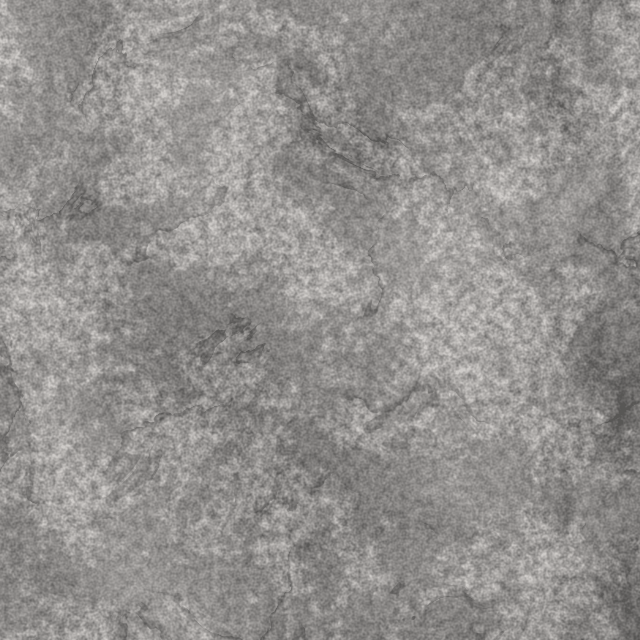
A Shadertoy shader for this texture:

```glsl
// Weathered grey stone: cloudy tones, ragged pale crust, broken dark veins and fine grain.

const float BASE_TONE      = 0.565;
const vec3  WARM_TINT      = vec3(1.016, 1.0, 0.986);
const float CLOUD_SCALE    = 2.2;
const float CLOUD_DEPTH    = 0.16;
const float CRUST_SCALE    = 5.5;
const float CRUST_DEPTH    = 0.085;
const float VEIN_SCALE     = 2.7;
const float VEIN_DEPTH     = 0.13;
const float VEIN_FADE      = 0.10;
const float STREAK_DEPTH   = 0.12;
const float SPECKLE_SCALE  = 58.0;
const float SPECKLE_DEPTH  = 0.15;
const float GRAIN_SCALE    = 235.0;
const float GRAIN_DEPTH    = 0.10;
const float DIAGONAL_SHADE = 0.05;
const vec2  TONE_LIMITS    = vec2(0.34, 0.80);
const mat2  OCTAVE_TURN    = mat2(0.8, 0.6, -0.6, 0.8);

float hash(vec2 cell) {
    vec3 q = fract(cell.xyx * 0.1031);
    q += dot(q, q.yzx + 33.33);
    return fract((q.x + q.y) * q.z);
}

// Contribution of one lattice corner with a random unit gradient
float corner(vec2 cell, vec2 offset) {
    float angle = 6.2832 * hash(cell);
    return dot(vec2(cos(angle), sin(angle)), offset);
}

float gradientNoise(vec2 p) {
    vec2 cell = floor(p), f = fract(p), e = vec2(1.0, 0.0);
    vec2 w = f * f * f * (f * (f * 6.0 - 15.0) + 10.0);
    float low  = mix(corner(cell, f), corner(cell + e, f - e), w.x);
    float high = mix(corner(cell + e.yx, f - e.yx), corner(cell + 1.0, f - 1.0), w.x);
    return mix(low, high, w.y);
}

float fbm(vec2 p, int octaves, float gain) {
    float sum = 0.0, amplitude = 1.0;
    for (int i = 0; i < octaves; i++) {
        sum += amplitude * gradientNoise(p);
        amplitude *= gain;
        p = OCTAVE_TURN * p * 2.0 + 17.3;
    }
    return sum;
}

// Vein with one crisp ragged edge that fades out on the other side
float vein(vec2 p, float seed) {
    float field = fbm(p * VEIN_SCALE + seed, 7, 0.56);
    float band = smoothstep(0.0, 0.025, field) * (1.0 - smoothstep(0.02, VEIN_FADE, field));
    float gaps = smoothstep(0.0, 0.25, fbm(p * 4.5 + seed * 1.7, 5, 0.55));
    return band * gaps;
}

void mainImage(out vec4 fragColor, in vec2 fragCoord) {
    vec2 uv = fragCoord / min(iResolution.x, iResolution.y);
    vec2 bend = vec2(fbm(uv * 3.0 + 41.0, 3, 0.5), fbm(uv * 3.0 + 73.0, 3, 0.5));
    vec2 p = uv + 0.09 * bend;

    // Broad clouds, lighter towards the upper left
    float tone = BASE_TONE + CLOUD_DEPTH * fbm(p * CLOUD_SCALE + 5.0, 4, 0.5);
    tone += DIAGONAL_SHADE * (uv.y - uv.x);

    // Ragged pale crust over smoother grey
    float crust = smoothstep(-0.22, 0.22, fbm(p * CRUST_SCALE + 29.0, 6, 0.72));
    tone += CRUST_DEPTH * (crust - 0.5);

    // Upright streaks near the right side
    float streakArea = smoothstep(0.7, 1.0, uv.x + 0.2 * bend.x);
    tone += STREAK_DEPTH * streakArea * fbm(p * vec2(17.0, 6.0) + 61.0, 4, 0.65);

    // Broken dark veins
    float veins = max(vein(p, 11.0), vein(p, 87.0));
    tone -= VEIN_DEPTH * veins;

    // Mineral speckle, quieter inside veins and grey areas
    float speckle = fbm(uv * SPECKLE_SCALE + 7.0, 3, 0.85);
    tone += SPECKLE_DEPTH * speckle * mix(0.65, 1.15, crust) * (1.0 - 0.5 * veins);
    tone += GRAIN_DEPTH * gradientNoise(uv * GRAIN_SCALE + 0.37);

    tone = clamp(tone, TONE_LIMITS.x, TONE_LIMITS.y);
    fragColor = vec4(tone * WARM_TINT, 1.0);
}
```
